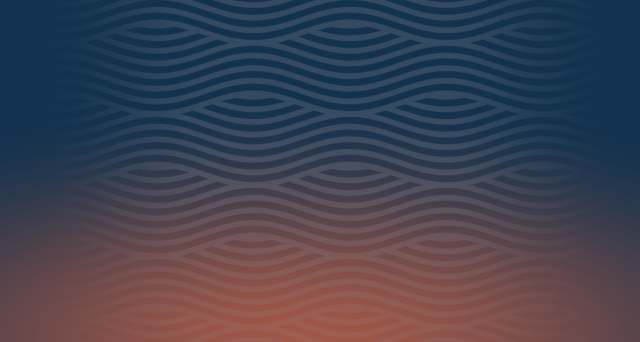
This background is drawn by a WebGL 2 fragment shader. Its source:

```glsl
#version 300 es
precision highp float;

uniform vec2 u_resolution;
out vec4 fragColor;

// Lengths are fractions of the canvas height
#define NAVY vec3(0.075, 0.196, 0.305)
#define CORAL vec3(0.625, 0.340, 0.278)
#define LINE_COLOR vec3(0.59, 0.56, 0.60)
#define LINE_ALPHA 0.26
#define LINE_WIDTH 0.0168
#define ROW_HEIGHT 0.2078
#define FIRST_ROW 0.0954
#define PERIOD 0.5643
#define AMPLITUDE 0.0301
#define CREST_X 0.0874
#define GLOW_CENTER vec2(-0.045, 1.0)
#define GLOW_RADIUS vec2(1.94, 0.73)

const float TAU = 6.2831853;

// Signed height below the main wave of a row; odd rows shift by half a period
float belowWave(vec2 p, float row) {
    float phase = TAU * ((p.x - CREST_X) / PERIOD + 0.5 * row);
    return p.y - FIRST_ROW - row * ROW_HEIGHT + AMPLITUDE * cos(phase);
}

float stroke(float dist, float pixel) {
    return 1.0 - smoothstep(-0.75 * pixel, 0.75 * pixel, abs(dist) - 0.5 * LINE_WIDTH);
}

// Parallel copies of a wave; four gaps fit between a trough and the next crest
float stripes(float dist, float pixel) {
    float spacing = 0.25 * (ROW_HEIGHT - 2.0 * AMPLITUDE);
    return stroke((fract(dist / spacing + 0.5) - 0.5) * spacing, pixel);
}

// Each layer of stripes covers the one above it, edged by its main wave
float wavePattern(vec2 p, float pixel) {
    float pattern = 0.0;
    for (int i = -1; i <= 4; i++) {
        float row = float(i);
        float edge = belowWave(p, row);
        float layer = stripes(belowWave(p, row + 1.0), pixel);
        pattern = mix(pattern, layer, smoothstep(-pixel, pixel, edge));
        pattern = max(pattern, stroke(edge, pixel));
    }
    return pattern;
}

void main() {
    vec2 uv = gl_FragCoord.xy / u_resolution;
    float pixel = 1.0 / u_resolution.y;

    // Centered across, measured downward from the top
    vec2 p = vec2((uv.x - 0.5) * u_resolution.x * pixel, 1.0 - uv.y);

    // Warm glow rising from the lower edge
    float glowDistance = length((p - GLOW_CENTER) / GLOW_RADIUS);
    float glow = 1.0 - smoothstep(0.0, 1.0, glowDistance);
    vec3 color = mix(NAVY, CORAL, glow);

    // Waves fade toward both sides and into the glow
    float sideFade = smoothstep(0.05, 0.34, uv.x) * (1.0 - smoothstep(0.68, 0.97, uv.x));
    float lowFade = 1.0 - 0.5 * smoothstep(0.5, 1.0, p.y);
    float alpha = LINE_ALPHA * sideFade * lowFade;
    color = mix(color, LINE_COLOR, alpha * wavePattern(p, pixel));

    fragColor = vec4(color, 1.0);
}
```
